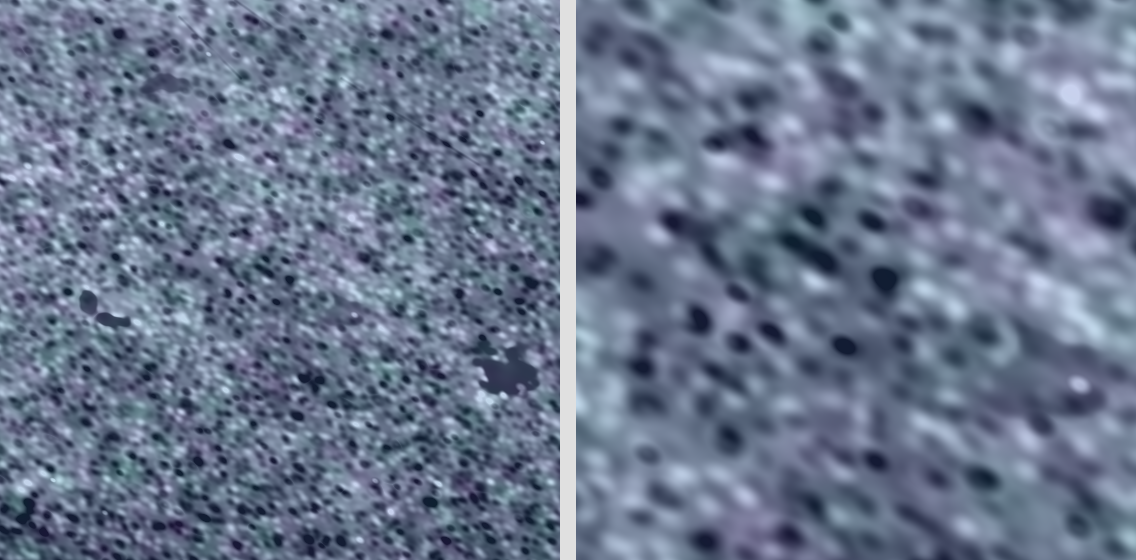
Left, the full canvas; right, a detail of the centre.
Reproduce this texture procedurally as a three.js fragment shader.

```glsl
// Weathered blue-grey stone: slanted fine grain, dark pits, faint scratches and a few stains.
varying vec2 vUv;

const vec3 DARK_SLATE = vec3(0.13, 0.17, 0.26);
const vec3 PALE_SLATE = vec3(0.62, 0.68, 0.77);
const float BASE_TONE = 0.59;     // 0 is dark slate, 1 is pale slate
const float SLANT = -0.55;        // direction of the grain, radians
const float STRETCH = 1.5;        // grain length over width
const float GRAIN_FREQ = 98.0;
const float GRAIN_DEPTH = 0.19;
const float CLUMP_FREQ = 46.0;
const float CLUMP_DEPTH = 0.10;
const float CLOUD_FREQ = 7.0;
const float CLOUD_DEPTH = 0.06;
const float PIT_FREQ = 40.0;
const float PIT_SHARE = 0.38;
const float PIT_DEPTH = 0.46;
const float GLINT_FREQ = 62.0;
const float GLINT_SHARE = 0.003;
const float SCRATCH_WIDTH = 0.004;
const float SCRATCH_DEPTH = 0.26;
const float STAIN_TONE = 0.10;
const float TINT_DEPTH = 0.010;

vec3 hash3(vec2 p) {
  vec3 h = fract(p.xyx * vec3(0.1031, 0.1030, 0.0973));
  h += dot(h, h.yxz + 33.33);
  return fract((h.xxy + h.yzz) * h.zyx);
}

// Cellular noise: one soft light or dark splat per cell, about unit deviation
float splatNoise(vec2 p) {
  vec2 cell = floor(p);
  float sum = 0.0;
  for (int y = -1; y <= 1; y++) {
    for (int x = -1; x <= 1; x++) {
      vec2 id = cell + vec2(float(x), float(y));
      vec3 h = hash3(id);
      vec2 d = p - id - h.xy;
      float falloff = max(1.0 - dot(d, d), 0.0);
      sum += (2.0 * h.z - 1.0) * falloff * falloff * falloff;
    }
  }
  return 2.6 * sum;
}

// Scattered soft spots that fill only a share of the cells
float spots(vec2 p, float share) {
  vec2 cell = floor(p);
  float cover = 0.0;
  for (int y = -1; y <= 1; y++) {
    for (int x = -1; x <= 1; x++) {
      vec2 id = cell + vec2(float(x), float(y));
      vec3 h = hash3(id + 71.0);
      float radius = mix(0.28, 0.58, hash3(id + 19.0).x);
      float spot = 1.0 - smoothstep(0.25 * radius, radius, length(p - id - h.xy));
      cover = max(cover, spot * step(h.z, share));
    }
  }
  return cover;
}

float scratch(vec2 p, vec2 a, vec2 b) {
  vec2 ab = b - a;
  float along = clamp(dot(p - a, ab) / dot(ab, ab), 0.0, 1.0);
  return 1.0 - smoothstep(0.0, SCRATCH_WIDTH, length(p - a - along * ab));
}

float stain(vec2 p, vec2 center, vec2 size, float roughness) {
  return 1.0 - smoothstep(0.75, 1.2, length((p - center) / size) + roughness);
}

void main() {
  // Slanted, stretched grain space
  vec2 dir = vec2(cos(SLANT), sin(SLANT));
  vec2 q = vec2(dot(vUv, dir) / STRETCH, dot(vUv, vec2(-dir.y, dir.x)));

  float grain = splatNoise(q * GRAIN_FREQ);
  float clump = splatNoise(q * CLUMP_FREQ + 37.0);
  float cloud = splatNoise(q * CLOUD_FREQ + 11.0);

  // Broad light: pale upper edge, dim right side and foot
  float tone = BASE_TONE + 0.17 * (vUv.y - 0.5) - 0.08 * (vUv.x - 0.5);
  tone += 0.20 * smoothstep(0.93, 1.0, vUv.y);
  tone -= 0.10 * (1.0 - smoothstep(0.03, 0.17, vUv.y));

  // Grain, calmer near the top
  float calm = mix(1.0, 0.75, smoothstep(0.6, 1.0, vUv.y));
  tone += calm * (GRAIN_DEPTH * grain + CLUMP_DEPTH * clump) + CLOUD_DEPTH * cloud;

  // Pits and broken scratches
  tone -= PIT_DEPTH * spots(q * PIT_FREQ, PIT_SHARE);
  float scratches = scratch(vUv, vec2(0.32, 0.97), vec2(0.43, 0.86));
  scratches = max(scratches, scratch(vUv, vec2(0.42, 1.0), vec2(0.53, 0.92)));
  scratches = max(scratches, scratch(vUv, vec2(0.61, 0.86), vec2(0.88, 0.69)));
  scratches = max(scratches, scratch(vUv, vec2(0.93, 1.0), vec2(1.0, 0.94)));
  tone -= SCRATCH_DEPTH * scratches * smoothstep(-1.2, 0.6, clump);

  // Rough-edged stains cover the grain
  float rough = 0.10 * grain + 0.16 * clump;
  float stains = stain(vUv, vec2(0.905, 0.335), vec2(0.058, 0.046), rough);
  stains = max(stains, 0.8 * stain(vUv, vec2(0.157, 0.455), vec2(0.016, 0.030), rough));
  stains = max(stains, 0.9 * stain(vUv, vec2(0.195, 0.428), vec2(0.033, 0.012), rough));
  stains = max(stains, 0.65 * stain(vUv, vec2(0.300, 0.850), vec2(0.045, 0.018), rough));
  stains = max(stains, 0.5 * stain(vUv, vec2(0.610, 0.440), vec2(0.040, 0.024), rough));
  tone = mix(tone, STAIN_TONE + 0.03 * clump, stains);

  tone += 0.6 * spots(q * GLINT_FREQ + 5.0, GLINT_SHARE);

  // Colour with a faint green to violet drift
  vec3 color = mix(DARK_SLATE, PALE_SLATE, clamp(tone, -0.12, 1.3));
  color += TINT_DEPTH * splatNoise(q * 28.0 + 83.0) * vec3(1.0, -0.8, 0.5);
  gl_FragColor = vec4(color, 1.0);
}
```
